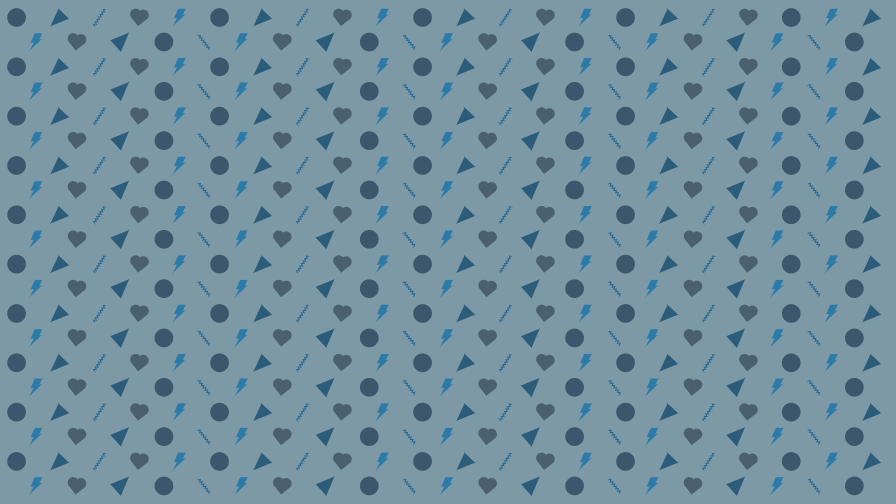
Write a WebGL 1 fragment shader that draws this pattern.

```glsl
precision highp float;
// Staggered rows of small discs, triangles, zigzags, hearts and bolts on slate blue.

uniform vec2 u_resolution;

// Layout, with the canvas 432 units high and y pointing down
const float HEIGHT = 432.0;
const float ROW_PITCH = 42.28;
const float LAST_ROW = 9.0;

const vec3 GROUND = vec3(0.49, 0.60, 0.65);

const float DISC = 0.0;
const float TRIANGLE = 1.0;
const float ZIGZAG = 2.0;
const float HEART = 3.0;
const float BOLT = 4.0;

// Signed distance to a line; the inside lies right of a -> b on screen
float edge(vec2 p, vec2 a, vec2 b) {
  return dot(p - a, normalize(vec2(b.y - a.y, a.x - b.x)));
}

float triangle(vec2 p, vec2 a, vec2 b, vec2 c) {
  return max(edge(p, a, b), max(edge(p, b, c), edge(p, c, a)));
}

float quad(vec2 p, vec2 a, vec2 b, vec2 c, vec2 d) {
  return max(max(edge(p, a, b), edge(p, b, c)), max(edge(p, c, d), edge(p, d, a)));
}

float bolt(vec2 p) {
  float upper = quad(p, vec2(-1.0, -7.5), vec2(5.5, -7.5), vec2(1.5, 0.5), vec2(-4.5, 0.5));
  float lower = triangle(p, vec2(5.0, -2.5), vec2(-5.5, 7.5), vec2(-0.5, -2.5));
  return min(upper, lower);
}

float heart(vec2 p, float size, float tilt) {
  float c = cos(tilt), s = sin(tilt);
  vec2 q = vec2(c * p.x + s * p.y, c * p.y - s * p.x) / size;
  q = vec2(abs(q.x), 0.56 - q.y);
  if (q.x + q.y > 1.0) return size * (length(q - vec2(0.25, 0.75)) - 0.35355);
  vec2 side = q - 0.5 * max(q.x + q.y, 0.0);
  float d = min(length(q - vec2(0.0, 1.0)), length(side));
  return size * d * sign(q.x - q.y);
}

// Thin toothed stroke centred on the origin, running along +-tip
float zigzag(vec2 p, vec2 tip, float tooth, float swing, float halfWidth) {
  vec2 dir = normalize(tip);
  float along = dot(p, dir);
  float across = dot(p, vec2(-dir.y, dir.x));
  float wave = swing * (4.0 * abs(fract(along / tooth) - 0.5) - 1.0);
  float slope = 4.0 * swing / tooth;
  float d = abs(across - wave) / sqrt(1.0 + slope * slope) - halfWidth;
  return max(d, abs(along) - length(tip));
}

float shape(vec2 p, float kind, bool odd) {
  if (kind == DISC) return length(p) - 8.0;
  if (kind == HEART) return heart(p, 13.2, 0.12);
  if (kind == BOLT) return bolt(p);
  if (kind == ZIGZAG) return zigzag(p, odd ? vec2(4.7, 6.0) : vec2(-4.7, 7.2), 2.5, 0.8, 0.5);
  return odd ? triangle(p, vec2(7.5, -8.0), vec2(0.5, 8.5), vec2(-8.5, -1.5))
             : triangle(p, vec2(-1.0, -7.5), vec2(8.0, 1.0), vec2(-8.0, 7.5));
}

vec3 shapeColor(float kind) {
  if (kind == DISC) return vec3(0.237, 0.338, 0.42);
  if (kind == HEART) return vec3(0.29, 0.375, 0.43);
  if (kind == BOLT) return vec3(0.17, 0.48, 0.66);
  if (kind == ZIGZAG) return vec3(0.16, 0.41, 0.57);
  return vec3(0.17, 0.36, 0.48);
}

float halfSpan(float kind) {
  return kind == ZIGZAG ? 5.0 : (kind == BOLT ? 5.5 : 8.0);
}

float pick(float i, float a, float b, float c, float d, float e) {
  return i < 0.5 ? a : (i < 1.5 ? b : (i < 2.5 ? c : (i < 3.5 ? d : e)));
}

// Five shapes in turn, with a shorter order closing each row
float kindAt(float col, bool odd) {
  float i = mod(col, 5.0);
  if (odd) {
    return col > 17.5 ? pick(col - 18.0, BOLT, ZIGZAG, DISC, DISC, DISC)
                      : pick(i, BOLT, HEART, TRIANGLE, DISC, ZIGZAG);
  }
  return col > 18.5 ? pick(col - 19.0, DISC, BOLT, TRIANGLE, TRIANGLE, TRIANGLE)
                    : pick(i, DISC, TRIANGLE, ZIGZAG, HEART, BOLT);
}

// Packs shapes left to right with an even gap, repeating the row downwards
vec3 drawRows(vec3 base, vec2 p, vec2 start, float gap, float count, bool odd, float px) {
  float row = clamp(floor((p.y - start.y) / ROW_PITCH + 0.5), 0.0, LAST_ROW);
  float y = p.y - start.y - row * ROW_PITCH;
  float left = start.x;
  for (int i = 0; i < 22; i++) {
    if (float(i) >= count) break;
    float kind = kindAt(float(i), odd);
    float span = halfSpan(kind);
    float d = shape(vec2(p.x - left - span, y), kind, odd);
    base = mix(base, shapeColor(kind), clamp(0.5 - d / px, 0.0, 1.0));
    left += 2.0 * span + gap;
  }
  return base;
}

void main() {
  float px = HEIGHT / u_resolution.y;
  vec2 p = vec2(gl_FragCoord.x, u_resolution.y - gl_FragCoord.y) * px;
  vec3 color = drawRows(GROUND, p, vec2(6.2, 15.0), 21.0, 22.0, false, px);
  color = drawRows(color, p, vec2(25.3, 36.0), 21.4, 21.0, true, px);
  gl_FragColor = vec4(color, 1.0);
}
```
